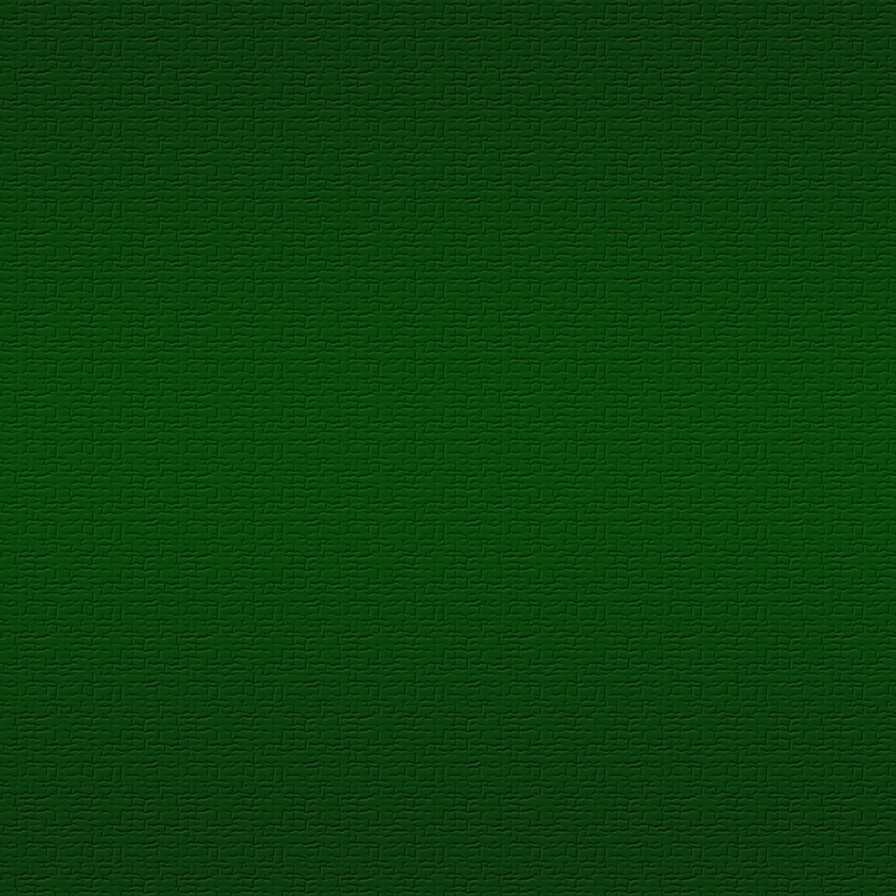
Reproduce this texture procedurally as a Shadertoy shader.

```glsl
// Dark green woven cloth with fine, uneven horizontal threads.
// Wavering row gaps and short upright gaps, both broken up by layered sines
// and hashes, are embossed from the upper left over a soft vertical gradient.

const vec2 TILE_SIZE = vec2(0.18, 0.09);   // repeat of the weave
const vec2 TILE_CELLS = vec2(15.0, 13.0);  // thread segments per repeat

vec2 hash2(vec2 p) {
    vec3 q = fract(p.xyx * vec3(0.1031, 0.1030, 0.0973));
    q += dot(q, q.yzx + 33.33);
    return fract((q.xx + q.yz) * q.zy);
}

// 1 in the middle of a gap, 0 beyond its half width
float gap(float offset, float halfWidth) {
    return 1.0 - smoothstep(0.0, halfWidth, abs(offset));
}

// Cloth height: 1 on a thread, lower in the gaps around it
float threadHeight(vec2 uv) {
    vec2 p = uv / TILE_SIZE * TILE_CELLS;
    float across = 6.28318 * uv.x / TILE_SIZE.x;
    float groove = 0.0;

    // Row gaps: long, slightly wavering lines that fade in and out
    float row = floor(p.y) - 1.0;
    for (int i = -1; i <= 1; i++) {
        float line = floor(p.y) + float(i);
        float id = mod(line, TILE_CELLS.y);
        vec2 random = hash2(vec2(id, 67.0));
        vec2 turn = 6.28318 * hash2(vec2(id, 23.0));
        float waver = 0.10 * sin(across * 4.0 + turn.x)
                    + 0.09 * sin(across * 9.0 + turn.y)
                    + 0.07 * sin(across * 19.0 + turn.x + turn.y);
        float y = line + 0.5 + 0.45 * (random.x - 0.5) + waver;
        float presence = 0.6 * sin(across * 3.0 + turn.y)
                       + 0.5 * sin(across * 8.0 - turn.x)
                       + 0.4 * sin(across * 17.0 + turn.y * 2.0);
        float depth = mix(0.2, 1.0, smoothstep(-0.8, 0.7, presence)) * mix(0.65, 1.0, random.y);
        groove = max(groove, depth * gap(p.y - y, 0.34));
        if (y < p.y) row = max(row, line);
    }

    // Upright gaps: thin, aligned in columns, different in every row
    for (int i = -1; i <= 1; i++) {
        float column = floor(p.x) + float(i);
        float id = mod(column, TILE_CELLS.x);
        vec2 random = hash2(vec2(id, mod(row, TILE_CELLS.y)) + 7.0);
        float x = column + 0.5 + 0.5 * (hash2(vec2(id, 41.0)).x - 0.5) + 0.25 * (random.x - 0.5);
        float depth = 0.75 * smoothstep(0.2, 0.95, random.y);
        groove = max(groove, depth * gap(p.x - x, 0.17));
    }
    return 1.0 - groove;
}

vec3 clothColor(vec2 uv) {
    // Brightest and purest across the middle
    float glow = 0.5 + 0.5 * cos(6.28318 * (uv.y - 0.51));
    vec3 green = mix(vec3(0.044, 0.238, 0.047), vec3(0.034, 0.294, 0.036), glow);

    // Emboss: grey highlights on upper edges, deep green shadows below
    vec2 toLight = vec2(-0.0006, 0.0009);
    float relief = threadHeight(uv - toLight) - threadHeight(uv + toLight);
    float groove = 1.0 - threadHeight(uv);
    green += vec3(0.13, 0.09, 0.13) * max(relief, 0.0);
    green -= vec3(0.045, 0.13, 0.045) * max(-relief, 0.0);
    return green - vec3(0.010, 0.035, 0.010) * groove;
}

void mainImage(out vec4 fragColor, in vec2 fragCoord) {
    // Four samples per pixel keep the fine threads smooth
    vec3 color = vec3(0.0);
    for (int k = 0; k < 4; k++) {
        vec2 offset = vec2(k % 2, k / 2) * 0.5 - 0.25;
        color += clamp(clothColor((fragCoord + offset) / iResolution.y), 0.0, 1.0);
    }
    fragColor = vec4(color * 0.25, 1.0);
}
```
